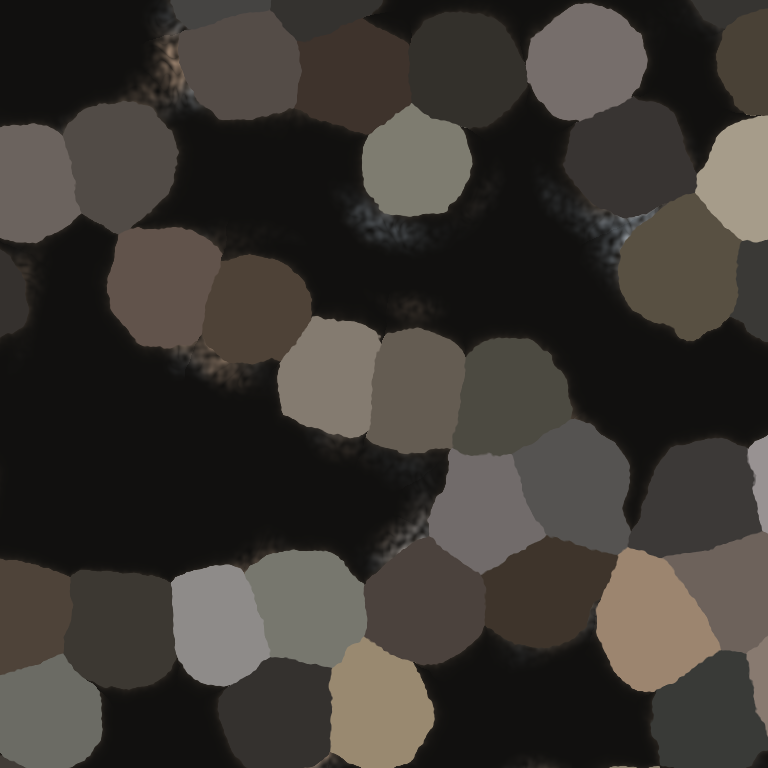
A Shadertoy shader for this texture:

```glsl
vec2 hash2(vec2 p) {
    vec3 q = fract(p.xyx * vec3(0.1031, 0.1030, 0.0973));
    q += dot(q, q.yzx + 33.33);
    return fract((q.xx + q.yz) * q.zy);
}

float gradientNoise(vec2 p) {
    vec2 i = floor(p), f = p - i;
    vec2 u = f * f * f * (f * (f * 6.0 - 15.0) + 10.0);
    vec2 e = vec2(0.0, 1.0);
    float a = dot(hash2(i) * 2.0 - 1.0, f);
    float b = dot(hash2(i + e.yx) * 2.0 - 1.0, f - e.yx);
    float c = dot(hash2(i + e) * 2.0 - 1.0, f - e);
    float d = dot(hash2(i + 1.0) * 2.0 - 1.0, f - 1.0);
    return mix(mix(a, b, u.x), mix(c, d, u.x), u.y);
}

float smoothMin(float a, float b, float k) {
    float h = max(k - abs(a - b), 0.0) / k;
    return min(a, b) - h * h * k * 0.25;
}

// Roughens the grain outlines at three scales
vec2 roughen(vec2 p) {
    vec2 shift = vec2(0.0);
    float amplitude = 0.09, frequency = 2.2;
    for (int i = 0; i < 3; i++) {
        vec2 q = p * frequency;
        shift += amplitude * vec2(gradientNoise(q + 17.3), gradientNoise(q + 71.8));
        amplitude *= 0.45;
        frequency *= 3.0;
    }
    return p + shift;
}

// Evenly spread but scrambled choice of empty cells
bool isVoid(vec2 id) {
    float bend = 0.5 * gradientNoise(id * 0.31 + 5.5);
    return fract(dot(id, vec2(0.17, 0.29)) + 0.35 * hash2(id + 90.0).x + bend) < 0.42;
}

// One flat colour per grain, from dark grey to pale tan
vec3 grainColor(vec2 id) {
    vec2 h = hash2(id + 140.0);
    float t = fract(dot(id, vec2(0.7549, 0.5698)) + 0.15 * h.x);
    float tone = mix(0.2, 0.65, pow(t, 1.5));
    vec3 tint = mix(vec3(0.98, 0.98, 0.97), vec3(1.04, 0.87, 0.72), pow(h.y, 1.2));
    tint.g += 0.07 * (h.x - 0.4);
    return tone * tint;
}

// Black depth with blurred, mottled glints close to the grains
vec3 voidColor(vec2 p, float depth) {
    float patches = smoothstep(0.02, 0.4, gradientNoise(p * 0.9 + 31.0));
    float mottle = 0.35 + 0.9 * abs(gradientNoise(p * 6.0 + 2.0 * gradientNoise(p * 3.0)))
                 + 0.7 * gradientNoise(p * 13.0);
    float nearEdge = 1.0 - smoothstep(0.05, 0.38, depth);
    float warmth = smoothstep(-0.2, 0.2, gradientNoise(p * 1.3 + 60.0));
    vec3 glint = mix(vec3(0.46, 0.5, 0.54), vec3(0.66, 0.55, 0.46), warmth);
    vec3 color = vec3(0.066, 0.063, 0.058);
    color += glint * patches * max(mottle, 0.0) * nearEdge;
    return color + vec3(0.09, 0.075, 0.06) * exp(-depth * 28.0);
}

void mainImage(out vec4 fragColor, in vec2 fragCoord) {
    float cells = 7.2;
    vec2 flatP = fragCoord / iResolution.y * cells + 20.0;
    vec2 p = roughen(flatP);
    float pixel = cells / iResolution.y;

    // Two nearest grains and the nearest empty cell
    float first = 9.0, second = 9.0, empty = 9.0;
    vec2 firstId = vec2(0.0), secondId = vec2(0.0);
    for (int j = -2; j <= 2; j++) {
        for (int i = -2; i <= 2; i++) {
            float row = floor(p.y) + float(j);
            float stagger = 0.5 * mod(row, 2.0);
            vec2 id = vec2(floor(p.x - stagger) + float(i), row);
            vec2 seed = id + vec2(stagger, 0.0) + 0.5 + 0.5 * (hash2(id) - 0.5);
            float d = distance(p, seed);
            if (isVoid(id)) {
                empty = min(empty, d);
            } else if (d < first) {
                second = first;
                secondId = firstId;
                first = d;
                firstId = id;
            } else if (d < second) {
                second = d;
                secondId = id;
            }
        }
    }

    // Flat grains that meet along crisp seams
    float seam = 0.5 - 0.5 * clamp((second - first) / pixel, 0.0, 1.0);
    vec3 grain = mix(grainColor(firstId), grainColor(secondId), seam);

    // Grains end in rounded rims wherever they face an empty cell
    float radius = 0.51 + 0.1 * hash2(firstId + 200.0).x;
    float depth = smoothMin(first - radius, first - empty + 0.3, 0.12);
    float opening = smoothstep(-0.6 * pixel, 0.6 * pixel, depth);
    vec3 color = mix(grain, voidColor(flatP, max(depth, 0.0)), opening);
    fragColor = vec4(color, 1.0);
}
```
